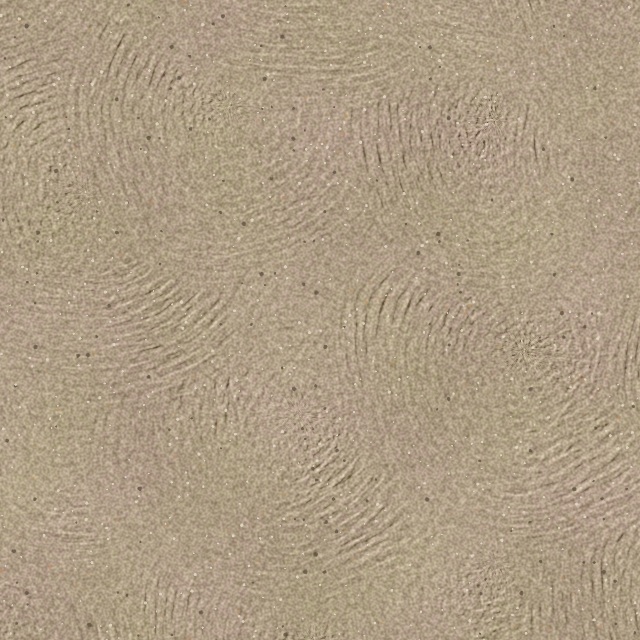
Reproduce this texture procedurally as a three.js fragment shader.

```glsl
// Sand-coloured concrete finished with overlapping curved trowel sweeps.
varying vec2 vUv;

const vec3 CEMENT = vec3(0.684, 0.617, 0.523);
const vec3 MAUVE_TINT = vec3(0.008, -0.014, 0.022);
const vec3 QUARTZ = vec3(0.90, 0.86, 0.79);
const vec3 PIT = vec3(0.34, 0.29, 0.23);
const vec3 RUST = vec3(0.74, 0.56, 0.37);

const float SWEEP_CELL = 0.36;      // spacing of the sweep centres
const float RIDGE_SPACING = 0.0165; // distance between trowel ridges
const float STROKES_PER_TURN = 34.0;
const float BEND = 0.035;           // how far sweeps depart from circles
const vec2 LIGHT_STEP = vec2(-0.0028, 0.0021);
const float RELIEF = 0.15;
const float TEAR_DEPTH = 0.16;
const float FINE_GRAIN = 0.14;
const float COARSE_GRAIN = 0.10;
const float NO_WRAP = 4096.0;
const float TAU = 6.2831853;

vec2 hash2(vec2 p) {
  vec3 q = fract(p.xyx * vec3(0.1031, 0.1030, 0.0973));
  q += dot(q, q.yzx + 33.33);
  return fract((q.xx + q.yz) * q.zy);
}

float cornerSlope(vec2 cell, vec2 offset, float wrapY) {
  float a = TAU * hash2(vec2(cell.x, mod(cell.y, wrapY))).x;
  return dot(vec2(cos(a), sin(a)), offset);
}

// Gradient noise that repeats along y after wrapY cells.
float wrappedNoise(vec2 p, float wrapY) {
  vec2 i = floor(p), f = fract(p);
  vec2 u = f * f * f * (f * (f * 6.0 - 15.0) + 10.0);
  vec2 e = vec2(1.0, 0.0);
  float low = mix(cornerSlope(i, f, wrapY), cornerSlope(i + e, f - e, wrapY), u.x);
  float high = mix(cornerSlope(i + e.yx, f - e.yx, wrapY),
                   cornerSlope(i + 1.0, f - 1.0, wrapY), u.x);
  return mix(low, high, u.y);
}

float noise(vec2 p) { return wrappedNoise(p, NO_WRAP); }

// Broken concentric ridges around one sweep centre.
float ridges(vec2 d, float seed) {
  float r = length(d) / RIDGE_SPACING;
  float turn = (atan(d.y, d.x) / TAU + 0.5) * STROKES_PER_TURN;
  float shift = floor(seed * 200.0);
  float strokes = wrappedNoise(vec2(r * 1.8 + shift, turn), STROKES_PER_TURN);
  float crumbs = wrappedNoise(vec2(r * 3.4 + shift, turn * 3.0), STROKES_PER_TURN * 3.0);
  return strokes + 0.5 * crumbs + 0.17 * sin(TAU * r + 3.0 * strokes);
}

// Later sweeps wipe over earlier ones with soft borders.
float trowelHeight(vec2 p) {
  p += BEND * vec2(noise(p * 4.0 + 11.0), noise(p * 4.0 + 47.0));
  vec2 home = floor(p / SWEEP_CELL);
  float height = 0.0;
  for (int y = -1; y <= 1; y++) {
    for (int x = -1; x <= 1; x++) {
      vec2 cell = home + vec2(float(x), float(y));
      vec2 rnd = hash2(cell + 71.0);
      vec2 d = p - (cell + 0.2 + 0.6 * rnd) * SWEEP_CELL;
      float radius = SWEEP_CELL * mix(0.75, 1.15, hash2(cell + 19.0).x);
      float cover = 1.0 - smoothstep(radius - 0.09, radius, length(d));
      height = mix(height, ridges(d, rnd.y), cover);
    }
  }
  return height;
}

// Scattered irregular grains, a given share of the cells holding one.
float specks(vec2 p, float cells, float share, float seed) {
  vec2 q = p * cells;
  vec2 cell = floor(q);
  vec2 rnd = hash2(cell + seed);
  vec2 kind = hash2(cell + seed + 37.0);
  vec2 d = fract(q) - 0.3 - 0.4 * rnd;
  float size = mix(0.10, 0.26, kind.y * kind.y);
  float dist = length(d) + 0.08 * noise(q * 5.0);
  return step(kind.x, share) * (1.0 - smoothstep(size * 0.5, size + 0.05, dist));
}

void main() {
  vec2 p = vUv + 3.0;
  vec2 tilted = mat2(0.8, 0.6, -0.6, 0.8) * p;

  // Side light on the ridges, stronger in rough patches
  float slope = trowelHeight(p) - trowelHeight(p + LIGHT_STEP);
  float rough = smoothstep(-0.4, 0.4, noise(p * 6.0 + 5.0));
  float tone = RELIEF * mix(0.5, 1.1, rough) * slope;
  tone -= TEAR_DEPTH * rough * smoothstep(0.3, 0.85, -slope);

  // Sand grain and slow changes of shade
  tone += FINE_GRAIN * noise(tilted * 230.0);
  tone += COARSE_GRAIN * noise(tilted * 118.0 + 9.0);
  tone += 0.035 * noise(tilted * 38.0) + 0.035 * noise(p * 4.5 + 23.0);

  // Cement colour with mauve and olive drifts
  float drift = noise(p * 7.0 + 31.0) + 0.9 * noise(tilted * 75.0 + 3.0);
  vec3 color = CEMENT + tone + MAUVE_TINT * drift;

  // Exposed aggregate and small holes
  color = mix(color, RUST, 0.6 * specks(tilted, 75.0, 0.04, 13.0));
  color = mix(color, PIT, 0.75 * specks(p, 62.0, 0.045, 53.0));
  color = mix(color, QUARTZ, 0.85 * specks(tilted, 85.0, 0.09, 91.0));

  gl_FragColor = vec4(color, 1.0);
}
```
